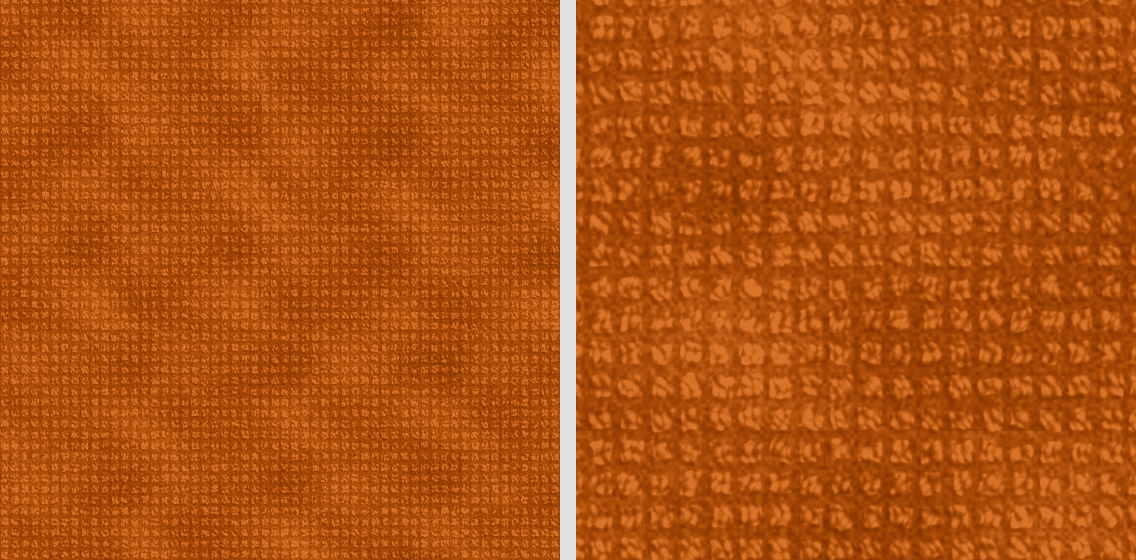
Left: the whole. Right: its middle third, enlarged.
Reproduce this texture procedurally as a WebGL 1 fragment shader.

```glsl
precision highp float;

// Orange tufted carpet: a grid of small lumpy yarn tufts on a darker ground.
// Cellular noise embosses the yarn; layered sines shade repeating panels,
// whose joints show as faint steps in tone.

uniform vec2 u_resolution;

#define TUFTS vec2(56.0, 51.5)      // tufts across and down
#define TUFT_HALF vec2(0.34, 0.31)  // half size of a tuft, in cells
#define PANEL vec2(0.277, 0.211)    // size of a shaded panel
#define PANEL_SPLIT 0.41            // height where panels shift sideways
#define YARN vec2(3.6, 2.8)         // yarn lumps per tuft cell
#define GRAIN 430.0                 // fibre specks across the canvas
#define RELIEF 0.48                 // strength of the yarn emboss
#define BLOTCH 0.14                 // strength of the panel shading
#define DARK vec3(0.52, 0.20, 0.005)
#define MIDDLE vec3(0.675, 0.30, 0.03)
#define LIGHT vec3(0.85, 0.45, 0.16)

vec2 hash2(vec2 p) {
  vec3 q = fract(p.xyx * vec3(0.1031, 0.1030, 0.0973));
  q += dot(q, q.yzx + 33.33);
  return fract((q.xx + q.yz) * q.zy);
}

float valueNoise(vec2 p) {
  vec2 i = floor(p), f = fract(p);
  f = f * f * (3.0 - 2.0 * f);
  float low = mix(hash2(i).x, hash2(i + vec2(1.0, 0.0)).x, f.x);
  float high = mix(hash2(i + vec2(0.0, 1.0)).x, hash2(i + 1.0).x, f.x);
  return mix(low, high, f.y);
}

// Rounded lumps: high at each scattered point, low between them
float yarnHeight(vec2 p) {
  vec2 cell = floor(p), f = fract(p);
  float nearest = 2.0;
  for (int y = -1; y <= 1; y++) {
    for (int x = -1; x <= 1; x++) {
      vec2 offset = vec2(float(x), float(y));
      vec2 d = offset + hash2(cell + offset) - f;
      nearest = min(nearest, dot(d, d));
    }
  }
  return 1.0 - min(sqrt(nearest), 1.0);
}

// Coverage of a tuft with its own shift, size and ragged outline
float tuftMask(vec2 p, float soft) {
  vec2 cell = floor(p);
  vec2 jitter = hash2(cell + 17.0) - 0.5;
  vec2 ragged = vec2(valueNoise(p * 4.0), valueNoise(p * 4.0 + 41.0)) - 0.5;
  vec2 local = fract(p) - 0.5 + 0.08 * jitter + 0.18 * ragged;
  vec2 halfSize = TUFT_HALF + 0.06 * (hash2(cell + 71.0) - 0.5);
  vec2 d = abs(local) - halfSize + 0.12;
  float dist = length(max(d, 0.0)) + min(max(d.x, d.y), 0.0) - 0.12;
  return 1.0 - smoothstep(-soft, soft, dist);
}

float blotchWaves(vec2 q) {
  return sin(4.6 * q.x + 1.8 * sin(4.1 * q.y + 0.6) + 0.9)
       + 0.7 * sin(5.2 * q.y - 2.6 * q.x + 2.4)
       + 0.5 * sin(9.0 * q.x + 7.0 * q.y + 1.5 * sin(6.0 * q.x));
}

// Blotches that repeat per panel, cross-faded over a narrow joint
float panelShade(vec2 uv) {
  float upper = step(PANEL_SPLIT, uv.y);
  float right = step(0.467, uv.x);
  vec2 shift = vec2(0.190 * upper, PANEL_SPLIT - 0.024 * upper * right);
  vec2 q = fract((uv - shift) / PANEL);
  vec2 joint = smoothstep(0.97, 1.0, q);
  float here = mix(blotchWaves(q), blotchWaves(q - vec2(1.0, 0.0)), joint.x);
  float above = mix(blotchWaves(q - vec2(0.0, 1.0)), blotchWaves(q - 1.0), joint.x);
  return 0.65 * mix(here, above, joint.y) + 1.1 * (valueNoise(uv * 11.0) - 0.5);
}

void main() {
  vec2 uv = gl_FragCoord.xy / u_resolution;
  vec2 p = uv * TUFTS;
  float pixel = max(TUFTS.x / u_resolution.x, TUFTS.y / u_resolution.y);
  float soft = max(0.06, 0.6 * pixel);

  // Tufts and the shadow they cast down and to the left
  float tuft = tuftMask(p, soft);
  float shadow = tuftMask(p + vec2(0.10, 0.13), soft) * (1.0 - tuft);

  // Yarn lumps lit from the upper right
  vec2 yarn = p * YARN + vec2(0.35 * sin(p.y * 5.0), 0.0);
  float height = yarnHeight(yarn);
  float slope = height - yarnHeight(yarn + vec2(0.35, 0.40));

  // Fine fibre specks and the groove between columns
  float fibre = valueNoise(uv * GRAIN) - 0.5;
  float groove = smoothstep(0.30, 0.48, abs(fract(p.x) - 0.5));
  float tuftTone = hash2(floor(p) + 3.0).y - 0.5;

  float tone = 0.42 + BLOTCH * panelShade(uv);
  tone += tuft * (0.29 + 0.14 * tuftTone + 0.60 * (height - 0.57));
  tone += slope * RELIEF * mix(0.55, 1.2, tuft);
  tone += fibre * mix(0.42, 0.32, tuft);
  tone -= 0.13 * shadow + 0.08 * groove;
  tone = clamp(tone + 0.06, 0.0, 1.0);

  vec3 color = mix(DARK, MIDDLE, min(tone * 2.0, 1.0));
  color = mix(color, LIGHT, max(tone * 2.0 - 1.0, 0.0));
  gl_FragColor = vec4(color, 1.0);
}
```
